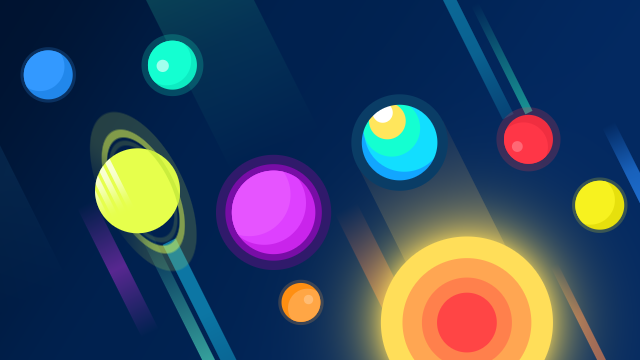
Reproduce this background procedurally as a WebGL 2 fragment shader.

```glsl
#version 300 es
precision highp float;
// Flat cartoon planets, a glowing sun and slanted light trails on a deep blue sky.

uniform vec2 u_resolution;
out vec4 outColor;

// Lengths are fractions of the canvas height.
const vec2 TRAIL_DIR = vec2(0.447, -0.894);
const vec2 TRAIL_SIDE = vec2(0.894, 0.447);
const vec3 SKY_DARK = vec3(0.0, 0.075, 0.19);
const vec3 SKY_MID = vec3(0.0, 0.13, 0.31);
const vec3 SKY_LIGHT = vec3(0.01, 0.16, 0.38);
const vec3 LIME = vec3(0.9, 1.0, 0.3);
const vec3 VIOLET = vec3(0.79, 0.14, 0.92);
const vec3 TEAL = vec3(0.08, 1.0, 0.82);
const vec3 AQUA = vec3(0.07, 0.65, 1.0);
const vec3 GOLD = vec3(1.0, 0.87, 0.35);
const vec3 CORE_RED = vec3(1.0, 0.27, 0.27);
const vec2 SUN_POS = vec2(1.297, 0.104);
const float SUN_RADIUS = 0.239;
const float GLOW_FALLOFF = 14.0;
const vec2 RING_POS = vec2(0.398, 0.468);
const vec2 RING_AXES = vec2(0.24, 0.114);
const float STRIPE_STEP = 0.025;

float pixel;

// Antialiased coverage of a signed distance.
float fill(float d) { return clamp(0.5 - d / pixel, 0.0, 1.0); }
float disc(vec2 p, vec2 c, float r) { return fill(length(p - c) - r); }

// Slanted band; opacity holds its strength at the start, middle and end.
void trail(inout vec3 col, vec2 p, vec2 start, float len, float halfWidth, vec3 tint, vec3 opacity) {
    vec2 q = p - start;
    float along = dot(q, TRAIL_DIR);
    float t = clamp(along / len, 0.0, 1.0);
    float a = mix(opacity.x, opacity.y, min(2.0 * t, 1.0));
    a = mix(a, opacity.z, max(2.0 * t - 1.0, 0.0));
    float shape = fill(abs(dot(q, TRAIL_SIDE)) - halfWidth) * fill(abs(along - 0.5 * len) - 0.5 * len);
    col = mix(col, tint, a * shape);
}

// Disc with a faint halo and a shifted lit area.
void planet(inout vec3 col, vec2 p, vec2 c, float r, float halo, vec3 shade, vec3 lit, vec2 shift) {
    col = mix(col, lit, 0.2 * disc(p, c, halo));
    float body = disc(p, c, r);
    col = mix(col, shade, body);
    col = mix(col, lit, body * disc(p, c + shift, r));
}

void trails(inout vec3 col, vec2 p) {
    trail(col, p, vec2(-0.225, 0.769), 0.673, 0.124, vec3(0.08, 0.3, 0.48), vec3(0.3, 0.25, 0.0));
    trail(col, p, vec2(0.463, 1.185), 0.673, 0.134, vec3(0.08, 0.45, 0.45), vec3(0.6, 0.22, 0.0));
    trail(col, p, vec2(1.238, 1.023), 0.388, 0.017, vec3(0.05, 0.46, 0.64), vec3(0.85, 0.75, 0.35));
    trail(col, p, vec2(1.319, 0.988), 0.336, 0.011, vec3(0.1, 0.62, 0.6), vec3(0.0, 0.5, 0.9));
    trail(col, p, vec2(1.69, 0.653), 0.285, 0.019, vec3(0.12, 0.45, 0.85), vec3(0.0, 0.75, 1.0));
    trail(col, p, vec2(0.238, 0.433), 0.401, 0.026, vec3(0.43, 0.16, 0.63), vec3(0.0, 0.8, 0.0));
    trail(col, p, vec2(0.398, 0.363), 0.453, 0.016, vec3(0.23, 0.68, 0.64), vec3(0.0, 0.5, 1.0));
    trail(col, p, vec2(0.47, 0.329), 0.44, 0.02, vec3(0.05, 0.5, 0.68), vec3(0.9, 0.9, 0.65));
    trail(col, p, vec2(1.111, 0.604), 0.52, 0.134, vec3(0.55, 0.5, 0.38), vec3(0.1, 0.35, 0.65));
    trail(col, p, vec2(0.961, 0.421), 0.362, 0.034, vec3(0.75, 0.37, 0.3), vec3(0.0, 0.45, 0.85));
    trail(col, p, vec2(1.539, 0.264), 0.323, 0.011, vec3(0.75, 0.42, 0.33), vec3(0.0, 0.75, 0.8));
}

// Lime planet with bright stripes and a tilted ring.
void ringedPlanet(inout vec3 col, vec2 p) {
    vec2 q = p - RING_POS;
    vec2 axes = vec2(dot(q, TRAIL_DIR), dot(q, TRAIL_SIDE));
    float e = length(axes / RING_AXES);
    float scale = RING_AXES.y;
    float wide = fill((abs(e - 0.84) - 0.16) * scale);
    float bright = fill((abs(e - 0.73) - 0.05) * scale);
    float thin = fill((abs(e - 0.61) - 0.03) * scale);
    float fade = smoothstep(-0.13, 0.05, axes.y + 0.5 * abs(axes.x));
    col = mix(col, LIME, fade * (0.16 * wide + 0.4 * bright + 0.15 * thin));

    vec2 c = vec2(0.382, 0.47);
    float body = disc(p, c, 0.118);
    col = mix(col, LIME, body);
    vec2 s = vec2(dot(p - c, TRAIL_SIDE), dot(p - c, TRAIL_DIR));
    float stripe = fill((abs(fract(s.x / STRIPE_STEP) - 0.5) - 0.32) * STRIPE_STEP);
    float fadeOut = 1.0 - smoothstep(-0.09, 0.04, s.y);
    col = mix(col, vec3(1.0), 0.75 * body * stripe * fadeOut * fill(s.x + 0.025));
    col = mix(col, vec3(0.72, 0.88, 0.2), 0.4 * body * (bright + 0.5 * wide) * step(0.0, axes.y));
}

void violetPlanet(inout vec3 col, vec2 p) {
    vec2 c = vec2(0.76, 0.41);
    col = mix(col, vec3(0.19, 0.1, 0.42), disc(p, c, 0.16));
    col = mix(col, vec3(0.47, 0.05, 0.65), disc(p, c, 0.134));
    planet(col, p, c, 0.116, 0.0, VIOLET, vec3(0.87, 0.25, 1.0), vec2(-0.026, 0.026));
    float lit = disc(p, c, 0.116) * disc(p, c + vec2(-0.068, 0.049), 0.115);
    col = mix(col, vec3(0.9, 0.33, 1.0), lit);
}

void bandedPlanet(inout vec3 col, vec2 p) {
    vec2 c = vec2(1.11, 0.604);
    col = mix(col, vec3(0.04, 0.24, 0.4), disc(p, c, 0.134));
    vec3 skin = mix(AQUA, vec3(0.07, 0.87, 1.0), disc(p, vec2(1.123, 0.634), 0.111));
    skin = mix(skin, TEAL, disc(p, vec2(1.088, 0.644), 0.079));
    skin = mix(skin, vec3(1.0, 0.9, 0.36), disc(p, vec2(1.076, 0.664), 0.051));
    skin = mix(skin, vec3(1.0), disc(p, vec2(1.063, 0.687), 0.028));
    col = mix(col, skin, disc(p, c, 0.105));
}

void sun(inout vec3 col, vec2 p) {
    float d = length(p - SUN_POS);
    col = mix(col, GOLD, 0.7 * exp(-GLOW_FALLOFF * max(d - SUN_RADIUS, 0.0)));
    col = mix(col, GOLD, fill(d - SUN_RADIUS));
    col = mix(col, vec3(1.0, 0.65, 0.32), fill(d - 0.179));
    col = mix(col, vec3(1.0, 0.5, 0.3), fill(d - 0.125));
    col = mix(col, CORE_RED, fill(d - 0.083));
}

void main() {
    vec2 p = gl_FragCoord.xy / u_resolution.y;
    pixel = 1.0 / u_resolution.y;
    float slope = p.x * 0.56 + 0.35 * (1.0 - p.y);
    vec3 col = mix(SKY_DARK, SKY_MID, smoothstep(0.0, 0.5, slope));
    col = mix(col, SKY_LIGHT, smoothstep(0.5, 1.05, slope));
    trails(col, p);
    sun(col, p);
    ringedPlanet(col, p);
    violetPlanet(col, p);
    bandedPlanet(col, p);

    // Small planets and their highlights.
    planet(col, p, vec2(0.134, 0.792), 0.068, 0.077, vec3(0.13, 0.53, 0.92), vec3(0.2, 0.6, 1.0), vec2(-0.023, 0.023));
    planet(col, p, vec2(0.479, 0.819), 0.068, 0.086, vec3(0.05, 0.92, 0.76), TEAL, vec2(-0.016, 0.012));
    planet(col, p, vec2(1.468, 0.613), 0.068, 0.089, vec3(0.94, 0.18, 0.25), vec3(1.0, 0.21, 0.28), vec2(-0.014, -0.021));
    planet(col, p, vec2(1.666, 0.43), 0.068, 0.077, vec3(0.9, 0.88, 0.05), vec3(0.97, 0.95, 0.12), vec2(-0.026, 0.014));
    planet(col, p, vec2(0.836, 0.16), 0.054, 0.063, vec3(1.0, 0.56, 0.07), vec3(1.0, 0.65, 0.27), vec2(0.018, -0.016));
    col = mix(col, vec3(1.0), 0.6 * disc(p, vec2(0.452, 0.817), 0.017));
    col = mix(col, vec3(1.0), 0.25 * disc(p, vec2(1.437, 0.593), 0.015));
    col = mix(col, vec3(1.0), 0.25 * disc(p, vec2(0.857, 0.168), 0.013));
    outColor = vec4(col, 1.0);
}
```
